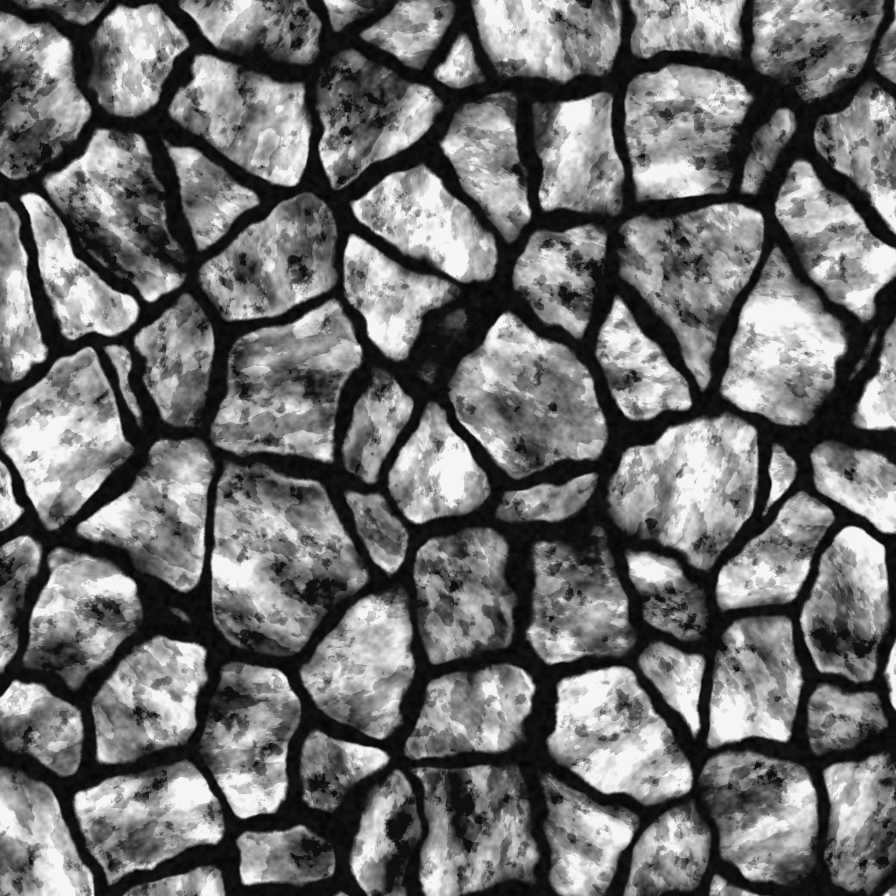
Give the GLSL for this texture, as a WebGL 1 fragment shader.

```glsl
precision highp float;
// Grey dry-stone wall: irregular stones from a weighted Voronoi diagram whose
// borders are warped by noise and opened into dark, uneven joints. Each stone
// gets its own tone, grain direction, flaky mottling, pits and worn edges.

uniform vec2 u_resolution;

const vec2  STONE_GRID    = vec2(8.8, 7.6);  // stones across and up
const float SITE_JITTER   = 0.92;
const float SIZE_VARIETY  = 0.55;            // weight spread between stones
const float CORNER_ROUND  = 0.09;
const float WARP_COARSE   = 0.036;
const float WARP_FINE     = 0.011;
const float JOINT_MIN     = 0.012;           // half widths, in stone cells
const float JOINT_VARY    = 0.065;
const float JOINT_SOFT    = 0.045;
const float EDGE_ROUGH    = 0.07;
const float SHADE_REACH   = 0.20;            // dirt shading beside the joints
const float MOTTLE_SCALE  = 15.0;
const float MOTTLE_GAIN   = 1.55;
const float FLAKE_GAIN    = 0.25;
const float GRAIN_GAIN    = 0.24;
const float STONE_TONE    = 0.635;
const float TONE_VARIETY  = 0.20;
const float JOINT_TONE    = 0.055;
const float BRIGHTEST     = 0.96;

vec3 hash3(vec2 p) {
  vec3 q = fract(p.xyx * vec3(0.1031, 0.1030, 0.0973));
  q += dot(q, q.yxz + 33.33);
  return fract((q.xxy + q.yzz) * q.zyx);
}

float noise(vec2 p) {
  vec2 i = floor(p), f = fract(p);
  f = f * f * (3.0 - 2.0 * f);
  float low = mix(hash3(i).x, hash3(i + vec2(1.0, 0.0)).x, f.x);
  float high = mix(hash3(i + vec2(0.0, 1.0)).x, hash3(i + 1.0).x, f.x);
  return mix(low, high, f.y);
}

float fbm(vec2 p) {
  float sum = 0.0, amp = 1.0, total = 0.0;
  for (int k = 0; k < 5; k++) {
    sum += amp * noise(p);
    total += amp;
    amp *= 0.56;
    p = mat2(1.6, 1.2, -1.2, 1.6) * p + 17.3;
  }
  return sum / total;
}

vec2 noise2(vec2 p) {
  return vec2(noise(p), noise(p + 71.7)) - 0.5;
}

float smoothMin(float a, float b, float k) {
  float h = max(k - abs(a - b), 0.0) / k;
  return min(a, b) - 0.25 * h * h * k;
}

// Site position in xy, weight in z.
vec3 stoneSite(vec2 cell) {
  vec3 h = hash3(cell + 40.0);
  return vec3(cell + 0.5 + SITE_JITTER * (h.xy - 0.5), SIZE_VARIETY * h.z);
}

// Distance to the stone border in x, cell of the stone in yz.
vec3 stoneBorder(vec2 p) {
  vec2 home = floor(p), owner = home;
  vec3 own = vec3(0.0);
  float nearest = 100.0;
  for (int j = -2; j <= 2; j++) {
    for (int i = -2; i <= 2; i++) {
      vec2 cell = home + vec2(float(i), float(j));
      vec3 site = stoneSite(cell);
      float power = dot(p - site.xy, p - site.xy) - site.z;
      if (power < nearest) { nearest = power; own = site; owner = cell; }
    }
  }
  float border = 1.0;
  for (int j = -2; j <= 2; j++) {
    for (int i = -2; i <= 2; i++) {
      vec3 site = stoneSite(home + vec2(float(i), float(j)));
      float gap = length(site.xy - own.xy);
      if (gap > 0.001) {
        float power = dot(p - site.xy, p - site.xy) - site.z;
        border = smoothMin(border, 0.5 * (power - nearest) / gap, CORNER_ROUND);
      }
    }
  }
  return vec3(border, owner);
}

void main() {
  vec2 uv = gl_FragCoord.xy / u_resolution.y;
  vec2 warped = uv + WARP_COARSE * noise2(uv * 11.0) + WARP_FINE * noise2(uv * 42.0);
  vec3 stone = stoneBorder(warped * STONE_GRID);
  vec3 traits = hash3(stone.yz + 140.0);

  // Rock surface, with the grain turned and stretched per stone
  float angle = 3.1416 * traits.x;
  vec2 along = vec2(cos(angle), sin(angle));
  vec2 grainUv = vec2(dot(uv, along), 1.7 * dot(uv, vec2(-along.y, along.x)));
  grainUv = grainUv * MOTTLE_SCALE + 50.0 * traits.yz + 60.0;
  float mottle = fbm(grainUv);
  float flake = smoothstep(0.46, 0.54, fbm(grainUv * 1.9 + 23.0));
  float grain = noise(uv * 150.0) * 0.6 + noise(uv * 260.0 + 9.0) * 0.4;
  float pits = smoothstep(0.60, 0.72, fbm(uv * 55.0 + 5.0));
  float tone = STONE_TONE + TONE_VARIETY * (traits.y - 0.5)
    + MOTTLE_GAIN * (mottle - 0.5) + FLAKE_GAIN * (flake - 0.5)
    + GRAIN_GAIN * (grain - 0.5) - 0.30 * pits;

  // Worn edges: uneven dirt shading and a broken pale rim
  float rough = fbm(uv * 48.0 + 31.0) - 0.5;
  float edge = stone.x + EDGE_ROUGH * rough;
  float dirt = smoothstep(0.25, 0.70, noise(uv * 13.0 + 3.0));
  float shade = smoothstep(0.0, SHADE_REACH, edge + 0.15 * (mottle - 0.5));
  tone *= mix(mix(0.75, 0.35, dirt), 1.0, shade);
  float rim = smoothstep(0.04, 0.08, edge) * (1.0 - smoothstep(0.09, 0.15, edge));
  tone += 0.20 * rim * (1.0 - dirt);

  // Dark joints of varying width
  float jointWidth = JOINT_MIN + JOINT_VARY * noise(uv * 16.0 + 80.0);
  float body = smoothstep(jointWidth, jointWidth + JOINT_SOFT, edge);
  float jointTone = JOINT_TONE + 0.08 * (grain - 0.5);
  float grey = mix(jointTone, clamp(tone, 0.06, BRIGHTEST), body);
  gl_FragColor = vec4(vec3(grey), 1.0);
}
```
